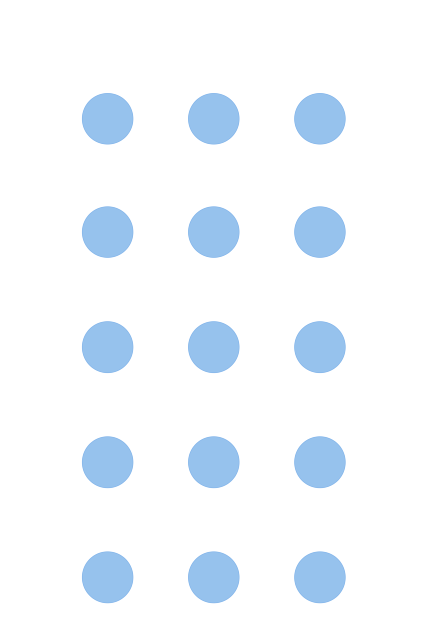
Write a WebGL 1 fragment shader that draws this pattern.

```glsl
precision highp float;
// Draws a sparse grid of flat pale-blue discs on white, three across and five down.
// Each point finds its nearest grid cell, then measures a disc distance there.
// A hairline of deeper blue edges every disc; the top row sits slightly low.

uniform vec2 u_resolution;

// Lengths are in canvas widths
#define GRID_COUNT vec2(3.0, 5.0)
#define FIRST_CENTRE vec2(0.2515, 0.1464)
#define PITCH vec2(0.248, 0.2689)
#define RADIUS 0.0601
#define LOWER_STRETCH 1.008
#define TOP_ROW_DROP 0.0042
#define RIM_WIDTH 0.0018
#define PAPER vec3(1.0)
#define DISC_BLUE vec3(0.59, 0.76, 0.93)
#define RIM_BLUE vec3(0.53, 0.72, 0.92)

// Signed distance to the disc in the nearest grid cell
float discDistance(vec2 point) {
    vec2 cell = floor((point - FIRST_CENTRE) / PITCH + 0.5);
    cell = clamp(cell, vec2(0.0), GRID_COUNT - 1.0);
    vec2 offset = point - FIRST_CENTRE - cell * PITCH;

    // Small irregularities between rows, counted from the bottom
    offset.y += TOP_ROW_DROP * step(GRID_COUNT.y - 1.5, cell.y);
    offset.y /= mix(LOWER_STRETCH, 1.0, step(2.5, cell.y));
    return length(offset) - RADIUS;
}

void main() {
    vec2 point = gl_FragCoord.xy / u_resolution.x;
    float pixel = 1.0 / u_resolution.x;
    float d = discDistance(point);

    // Antialiased fill, with the rim just inside the edge
    float disc = 1.0 - smoothstep(-0.6 * pixel, 0.6 * pixel, d);
    float rim = smoothstep(-0.6 * pixel, 0.6 * pixel, d + RIM_WIDTH);
    vec3 ink = mix(DISC_BLUE, RIM_BLUE, rim);
    gl_FragColor = vec4(mix(PAPER, ink, disc), 1.0);
}
```
